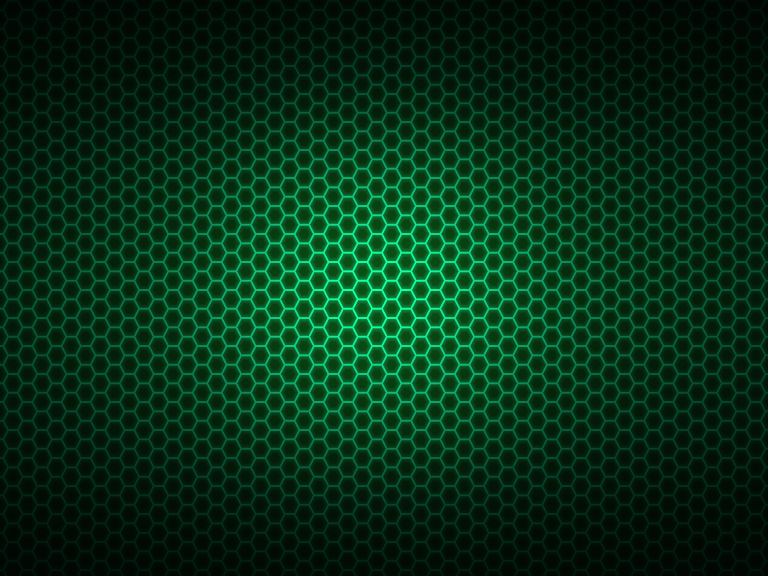
This background is drawn by a Shadertoy shader. Its source:

```glsl
// Offset from the nearest centre of a flat-topped hexagon grid with unit row pitch
vec2 hexCell(vec2 p) {
    vec2 period = vec2(1.732, 1.0);
    vec2 a = mod(p + 0.5 * period, period) - 0.5 * period;
    vec2 b = mod(p, period) - 0.5 * period;
    return dot(a, a) < dot(b, b) ? a : b;
}

// Hexagonal radius: 0 at the centre, 0.5 on the cell border
float hexRadius(vec2 p) {
    p = abs(p);
    return max(p.y, 0.5 * p.y + 0.866 * p.x);
}

void mainImage(out vec4 fragColor, in vec2 fragCoord) {
    vec2 p = (fragCoord - 0.5 * iResolution.xy) / iResolution.y;

    // Slightly narrowed honeycomb
    vec2 cellSize = vec2(0.0292, 0.03241);
    float radius = hexRadius(hexCell((p - vec2(-0.0373, 0.0937)) / cellSize));
    float border = 0.5 - radius;
    float pixel = 1.0 / (iResolution.y * cellSize.y);

    // Cell fill with a darker core and a faint brown rim around it
    float core = 1.0 - smoothstep(0.27 - pixel, 0.27 + pixel, radius);
    vec3 color = mix(vec3(0.03, 0.39, 0.15), vec3(0.03, 0.29, 0.08), core);
    float rim = 1.0 - smoothstep(0.0, 0.03 + pixel, abs(radius - 0.27));
    color = mix(color, vec3(0.12, 0.27, 0.09), 0.4 * rim);

    // Bright wire and its soft halo
    float wire = 1.0 - smoothstep(0.05 - 0.6 * pixel, 0.05 + 0.6 * pixel, border);
    color += vec3(0.02, 0.22, 0.14) * exp(-border * 14.0);
    color = mix(color, vec3(0.08, 0.94, 0.61), wire);

    // Round central light over a wide horizontal band
    vec2 g = p - vec2(-0.012, -0.002);
    float light = 0.03 + 0.55 * exp(-dot(g, g) / 0.07);
    vec2 band = g / vec2(0.9, 0.36);
    light += 0.52 * exp(-dot(band, band));

    fragColor = vec4(color * light, 1.0);
}
```
